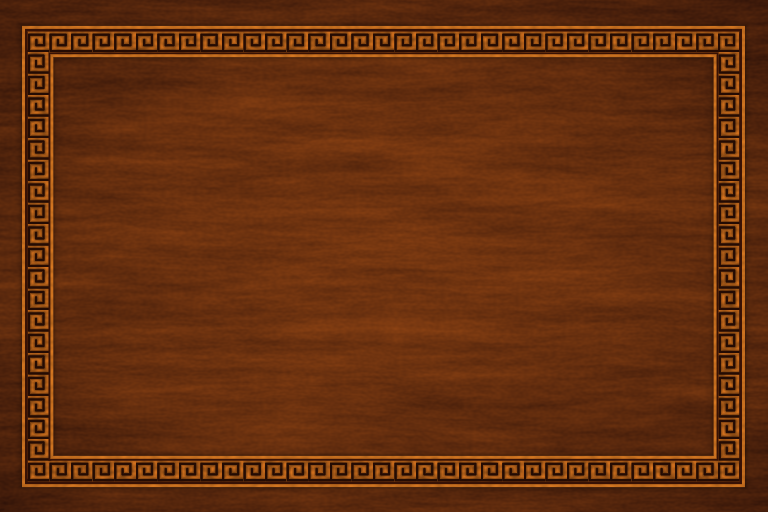
Write a Shadertoy shader that draws this texture.

```glsl
// A warm brown wooden panel framed by an inlaid golden Greek key border.
// Stretched gradient noise makes the grain; the border is an inset distance
// with ruled lines and one meander cell repeated along all four sides.

// Frame layout, in canvas heights
const vec2 FRAME_CENTER = vec2(-0.001, -0.001);
const vec2 FRAME_HALF = vec2(0.706, 0.4505);
const float LINE_WIDTH = 0.0058;
const float INNER_LINE = 0.0555;
const float KEY_START = 0.0112;
const float KEY_DEPTH = 0.0405;
const vec2 KEY_COUNT = vec2(33.0, 19.0);
const float GROOVE_HALF = 0.057;   // in cell units

// Colours
const vec3 WOOD_DEEP = vec3(0.24, 0.10, 0.038);
const vec3 WOOD_BRIGHT = vec3(0.56, 0.265, 0.075);
const vec3 GOLD = vec3(0.77, 0.43, 0.12);
const vec3 KEY_GOLD = vec3(0.71, 0.38, 0.10);
const vec3 GROOVE = vec3(0.14, 0.045, 0.012);

const float VIGNETTE = 0.30;
const float GRAIN = 1.0;

vec2 hashGradient(vec2 cell) {
    vec3 h = fract(vec3(cell.xyx) * vec3(0.1031, 0.1030, 0.0973));
    h += dot(h, h.yzx + 33.33);
    float angle = 6.2832 * fract((h.x + h.y) * h.z);
    return vec2(cos(angle), sin(angle));
}

float gradientNoise(vec2 p) {
    vec2 i = floor(p), f = p - i;
    vec2 w = f * f * f * (f * (f * 6.0 - 15.0) + 10.0);
    vec2 e = vec2(1.0, 0.0);
    float a = dot(hashGradient(i), f);
    float b = dot(hashGradient(i + e), f - e);
    float c = dot(hashGradient(i + e.yx), f - e.yx);
    float d = dot(hashGradient(i + 1.0), f - 1.0);
    return mix(mix(a, b, w.x), mix(c, d, w.x), w.y);
}

float segmentDistance(vec2 p, vec2 a, vec2 b) {
    vec2 ab = b - a, ap = p - a;
    return length(ap - ab * clamp(dot(ap, ab) / dot(ab, ab), 0.0, 1.0));
}

// Distance to the groove that winds through one cell
float keyDistance(vec2 cell) {
    vec2 path[7] = vec2[7](vec2(1.06, 0.06), vec2(0.06, 0.06), vec2(0.06, 0.85),
        vec2(0.76, 0.85), vec2(0.76, 0.34), vec2(0.40, 0.34), vec2(0.40, 0.60));
    float d = 1.0;
    for (int i = 0; i < 6; i++) d = min(d, segmentDistance(cell, path[i], path[i + 1]));
    return d;
}

float lineMask(float x, float start, float end, float px) {
    return smoothstep(start - px, start + px, x) * (1.0 - smoothstep(end - px, end + px, x));
}

vec3 woodColor(vec2 p) {
    vec2 g = p + vec2(0.0, 0.014 * gradientNoise(p * vec2(2.5, 4.0) + 7.0));
    float grain = 0.20 * gradientNoise(g * vec2(1.8, 11.0) + 3.1);
    grain += 0.22 * gradientNoise(g * vec2(3.5, 34.0) + 17.3);
    grain += 0.17 * gradientNoise(g * vec2(8.0, 80.0) + 41.7);
    grain += 0.14 * gradientNoise(g * vec2(25.0, 150.0) + 5.9);
    grain += 0.12 * gradientNoise(g * vec2(110.0, 190.0) + 63.0);

    // Long streaks: centre x, centre y, half length, strength
    vec4 streaks[7] = vec4[7](vec4(-0.07, 0.165, 0.19, -0.13), vec4(-0.34, 0.145, 0.10, -0.10),
        vec4(0.08, 0.225, 0.22, 0.12), vec4(0.12, -0.15, 0.28, 0.13),
        vec4(0.38, 0.11, 0.20, 0.10), vec4(-0.12, -0.245, 0.20, -0.09),
        vec4(0.02, -0.05, 0.30, 0.07));
    for (int i = 0; i < 7; i++) {
        vec2 s = (g - streaks[i].xy) / vec2(streaks[i].z, 0.018);
        grain += streaks[i].w * exp(-dot(s, s));
    }
    vec2 r = p / vec2(0.75, 0.5);
    float tone = 0.64 - VIGNETTE * dot(r, r) + GRAIN * grain;
    return mix(WOOD_DEEP, WOOD_BRIGHT, clamp(tone, -0.25, 1.15));
}

void mainImage(out vec4 fragColor, in vec2 fragCoord) {
    vec2 p = (fragCoord / iResolution.xy - 0.5) * vec2(1.5, 1.0);
    float px = 0.6 / iResolution.y;
    vec3 color = woodColor(p);

    // Inset from the outer edge, per axis and overall
    vec2 f = p - FRAME_CENTER;
    vec2 edge = FRAME_HALF - abs(f);
    float inset = min(edge.x, edge.y);
    float lineEnd = INNER_LINE + LINE_WIDTH;

    // Soft shadow on both sides of the frame, dark bed inside it
    float outside = max(-inset, inset - lineEnd);
    color *= 1.0 - 0.35 * exp(-max(outside, 0.0) / 0.004);
    color = mix(color, GROOVE * 1.5, lineMask(inset, 0.0, lineEnd, px));

    // Upright key cells: rows above and below, columns between them
    float keyEnd = KEY_START + KEY_DEPTH;
    bool row = edge.y < keyEnd;
    vec2 span = FRAME_HALF - vec2(KEY_START, keyEnd);
    vec2 along = fract((f + span) / (2.0 * span) * KEY_COUNT);
    vec2 across = (edge - KEY_START) / KEY_DEPTH;
    across = mix(across, 1.0 - across, step(0.0, f));
    vec2 cell = row ? vec2(along.x, across.y) : vec2(across.x, along.y);
    float d = keyDistance(cell) - GROOVE_HALF;
    float soft = px / KEY_DEPTH;
    float wear = 1.0 + 0.35 * gradientNoise(p * vec2(70.0, 110.0));
    vec3 inlay = KEY_GOLD * wear * mix(0.75, 1.0, smoothstep(0.0, 0.12, d));
    vec3 key = mix(GROOVE, inlay, smoothstep(-soft, soft, d));
    color = mix(color, key, lineMask(inset, KEY_START, keyEnd, px));

    // Ruled gold lines
    float rule = lineMask(inset, 0.0, LINE_WIDTH, px) + lineMask(inset, INNER_LINE, lineEnd, px);
    color = mix(color, GOLD * mix(1.0, wear, 0.5), clamp(rule, 0.0, 1.0));
    fragColor = vec4(clamp(color, 0.0, 1.0), 1.0);
}
```
